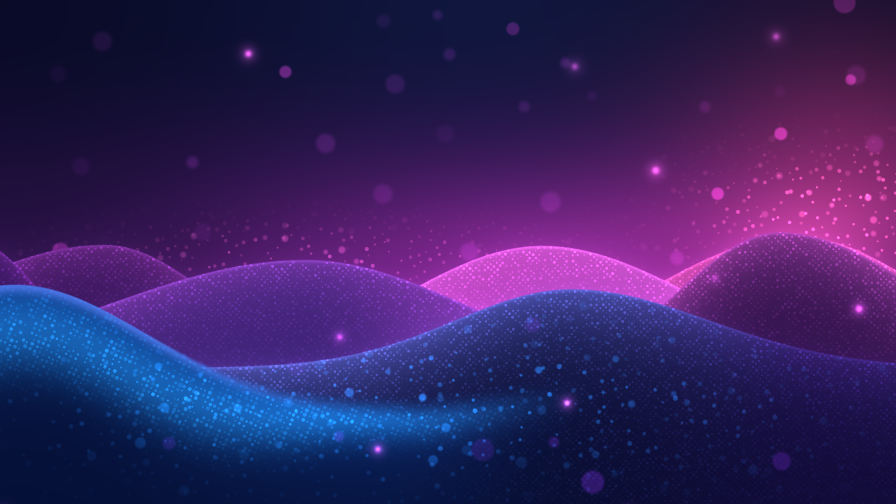
Give the GLSL for this background, as a Shadertoy shader.

```glsl
// Glowing particle dunes in violet and blue under a dusky sky with drifting bokeh.

float hash(vec2 p) {
    vec3 q = fract(vec3(p.xyx) * 0.1031);
    q += dot(q, q.yzx + 33.33);
    return fract((q.x + q.y) * q.z);
}

vec2 turn(vec2 p, float angle) {
    float c = cos(angle), s = sin(angle);
    return vec2(c * p.x - s * p.y, s * p.x + c * p.y) + 20.0;
}

// A bell-shaped hill with separate left and right widths.
float hill(float x, float centre, float base, float height, float left, float right) {
    float d = (x - centre) / (x < centre ? left : right);
    return base + height * exp(-d * d);
}

// One randomly sized disc in some of the cells of a turned grid.
float discs(vec2 p, float cell, float density, float radius, float blur, float seed) {
    vec2 q = turn(p, seed);
    vec2 id = floor(q / cell);
    vec2 rnd = vec2(hash(id + seed), hash(id + seed + 57.0));
    float size = radius * mix(0.4, 1.0, hash(id + seed + 19.0));
    float room = max(0.5 - (size + blur) / cell, 0.1);
    float dist = length(q - (id + 0.5 + (2.0 * rnd - 1.0) * room) * cell);
    float shape = 1.0 - smoothstep(size - blur, size + blur, dist);
    float shown = step(hash(id + seed + 91.0), density);
    return shape * shown * mix(0.25, 1.0, hash(id + seed + 33.0));
}

// Sparks: a hot core inside a soft halo.
float sparks(vec2 p, float cell, float density, float seed) {
    vec2 q = turn(p, seed);
    vec2 id = floor(q / cell);
    vec2 rnd = vec2(hash(id + seed), hash(id + seed + 41.0));
    float r = length(q - (id + 0.3 + 0.4 * rnd) * cell) / cell;
    float shown = step(hash(id + seed + 73.0), density);
    float glow = exp(-r * r * 900.0) + 0.35 * exp(-r * r * 130.0);
    return shown * glow * mix(0.4, 1.0, rnd.y);
}

float blob(vec2 p, vec2 centre, vec2 size) {
    vec2 d = (p - centre) / size;
    return exp(-dot(d, d));
}

// Lays one grainy dune over what lies behind it.
vec3 dune(vec3 behind, vec2 p, float top, vec3 crest, vec3 body, float fade, float px) {
    float depth = top - p.y;
    float cover = smoothstep(-px, px, depth);
    float light = exp(-max(depth, 0.0) / fade);
    float grain = discs(p, 0.0085, 0.75, 0.003, px * 0.6, 7.0);
    vec3 col = mix(body, crest, light * 0.8);
    col += crest * grain * (0.1 + 0.4 * light);
    col += crest * 0.25 * exp(-pow(depth / 0.005, 2.0));
    vec3 haze = crest * 0.08 * exp(-max(-depth, 0.0) / 0.025);
    return mix(behind + haze, col, cover);
}

vec3 sky(vec2 p, float px) {
    vec3 navy = mix(vec3(0.035, 0.04, 0.15), vec3(0.06, 0.085, 0.24), blob(p, vec2(0.95, 1.0), vec2(0.55, 0.6)));
    float dusk = 1.0 - smoothstep(0.4, 1.0, p.y);
    vec3 low = mix(vec3(0.17, 0.07, 0.28), vec3(0.26, 0.09, 0.37), smoothstep(0.0, 0.7, p.x));
    vec3 col = mix(navy, low, pow(dusk, 1.2));
    col += vec3(0.28, 0.07, 0.22) * blob(p, vec2(1.1, 0.46), vec2(0.5, 0.2));
    col += vec3(0.33, 0.08, 0.13) * blob(p, vec2(1.68, 0.66), vec2(0.36, 0.3));
    col += vec3(0.14, 0.06, 0.08) * blob(p, vec2(1.62, 0.55), vec2(0.18, 0.09));

    // Bokeh and sparks
    col += vec3(0.50, 0.12, 0.42) * discs(p, 0.19, 0.4, 0.022, 0.003, 3.0);
    col += vec3(0.14, 0.04, 0.14) * discs(p, 0.13, 0.5, 0.02, 0.006, 25.0);
    col += vec3(0.95, 0.35, 0.85) * sparks(p, 0.2, 0.22, 11.0);

    // Dust rising from the crests
    float embers = blob(p, vec2(1.68, 0.57), vec2(0.24, 0.11));
    float dust = blob(p, vec2(0.62, 0.49), vec2(0.4, 0.06)) * 0.5;
    float motes = discs(p, 0.018, 0.5, 0.004, px * 0.7, 31.0) + discs(p, 0.035, 0.4, 0.007, 0.003, 47.0);
    return col + vec3(0.8, 0.32, 0.55) * motes * (embers + dust);
}

// The near blue swell on the left, softening into the valley.
vec3 swell(vec3 behind, vec2 p, float top, float px) {
    float valley = smoothstep(0.25, 0.8, p.x);
    float depth = top - p.y;
    float soft = px + 0.03 * valley;
    float cover = smoothstep(-soft, soft, depth) * (1.0 - smoothstep(0.7, 1.2, p.x));
    float band = exp(-pow((depth - mix(0.09, 0.015, valley)) / mix(0.08, 0.045, valley), 2.0));
    float grain = discs(p, 0.01, 0.7, 0.004, px * 0.6, 13.0);
    vec3 col = mix(vec3(0.02, 0.06, 0.21), vec3(0.05, 0.19, 0.48), exp(-max(depth, 0.0) / 0.12));
    col += vec3(0.07, 0.32, 0.45) * band * (0.8 + 0.7 * grain);
    col += vec3(0.22, 0.18, 0.30) * exp(-pow(depth / 0.016, 2.0)) * (1.0 - valley);
    return mix(behind, col, cover);
}

void mainImage(out vec4 fragColor, in vec2 fragCoord) {
    float px = 1.0 / iResolution.y;
    vec2 p = fragCoord * px;
    float x = p.x;
    vec3 col = sky(p, px);

    // Far dunes
    col = dune(col, p, hill(x, 1.58, 0.25, 0.28, 0.43, 0.38), vec3(0.84, 0.32, 0.70), vec3(0.56, 0.17, 0.52), 0.06, px);
    col = dune(col, p, hill(x, 1.076, 0.25, 0.262, 0.407, 0.44), vec3(0.82, 0.34, 0.82), vec3(0.70, 0.25, 0.72), 0.06, px);
    col = dune(col, p, hill(x, 0.208, 0.25, 0.264, 0.485, 0.307), vec3(0.44, 0.17, 0.54), vec3(0.20, 0.08, 0.34), 0.06, px);
    col = dune(col, p, hill(x, -0.05, 0.30, 0.22, 0.2, 0.169), vec3(0.40, 0.15, 0.54), vec3(0.18, 0.08, 0.35), 0.05, px);

    // Middle dunes
    float pink = smoothstep(0.6, 1.0, x);
    vec3 midBody = mix(vec3(0.23, 0.13, 0.45), vec3(0.44, 0.19, 0.62), pink);
    col = dune(col, p, hill(x, 0.606, 0.25, 0.234, 0.57, 0.46), vec3(0.50, 0.23, 0.68), midBody, 0.065, px);
    col = dune(col, p, hill(x, 1.546, 0.25, 0.289, 0.28, 0.397), vec3(0.66, 0.26, 0.66), vec3(0.18, 0.07, 0.29), 0.075, px);

    // Front dune and blue swell
    float front = hill(x, 1.134, 0.27, 0.156, 0.325, 0.385);
    float nearTop = hill(x, 0.03, 0.185, 0.25, 0.37, 0.37) + 0.05 * smoothstep(0.8, 1.2, x);
    vec3 frontCrest = mix(vec3(0.36, 0.37, 0.78), vec3(0.24, 0.14, 0.48), smoothstep(1.15, 1.65, x));
    vec3 frontBody = mix(vec3(0.03, 0.05, 0.19), vec3(0.06, 0.04, 0.21), smoothstep(1.0, 1.7, x));
    col = dune(col, p, front, frontCrest, frontBody, 0.1, px);
    col = swell(col, p, nearTop, px);

    // Lights floating over the dunes
    float land = 1.0 - smoothstep(-0.02, 0.02, p.y - max(front, nearTop));
    float pool = blob(p, vec2(0.85, 0.21), vec2(0.65, 0.14));
    float flecks = discs(p, 0.026, 0.5, 0.005, px, 61.0) + discs(p, 0.06, 0.4, 0.011, 0.003, 83.0);
    col += land * pool * vec3(0.08, 0.36, 0.62) * flecks;
    col += vec3(0.9, 0.3, 0.85) * sparks(p, 0.17, 0.28, 5.0) * (1.0 - smoothstep(0.4, 0.5, p.y));
    col += land * vec3(0.16, 0.04, 0.24) * discs(p, 0.2, 0.25, 0.024, 0.004, 17.0);
    fragColor = vec4(clamp(col, 0.0, 1.0), 1.0);
}
```
